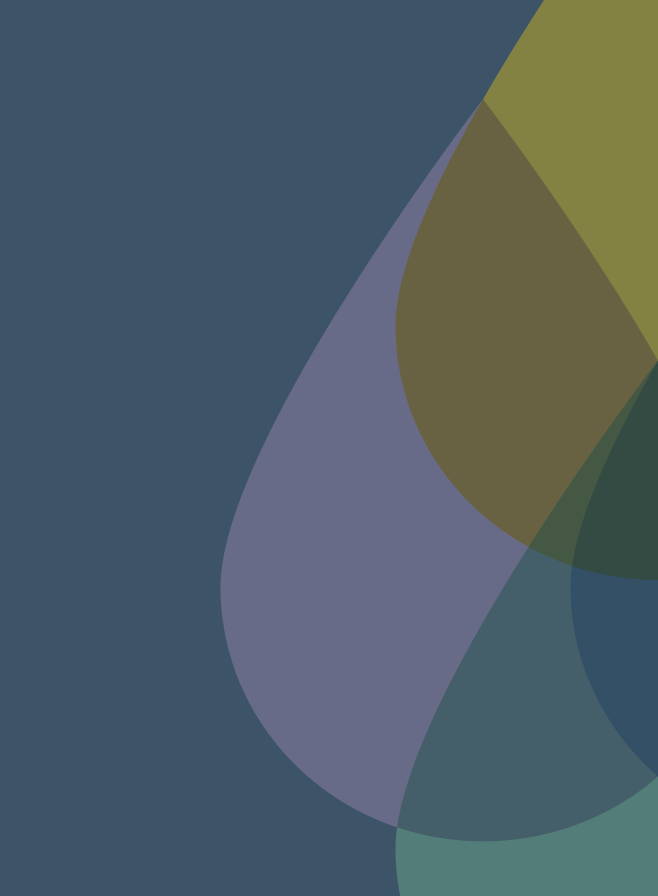
Give the GLSL for this background, as a Shadertoy shader.

```glsl
const vec3 SLATE = vec3(0.239, 0.329, 0.408);
const vec3 BLUE = vec3(0.42, 0.62, 0.89);
const vec3 YELLOW = vec3(1.0, 0.832, 0.0);
const vec3 VIOLET = vec3(0.71, 0.585, 0.742);
const vec3 TEAL = vec3(0.467, 0.776, 0.58);

const float INK_OPACITY = 0.36;
const float HALF_WIDTH = 0.293;            // drop half width, in canvas heights
const vec2 SPACING = vec2(0.1953, 0.2917); // tip offsets from the cluster centre
const float CENTRE_HEIGHT = 0.8893;

// Drop proportions, in half widths
const float SHOULDER = 1.858;  // depth of the widest point below the tip
const float HANDLE = 1.302;    // depth of the flank curve's control point
const float BOWL_DEPTH = 0.969;

// Curve parameter at a given depth on the cubic flank, by Newton steps
float flankParameter(float depth, float a, float b) {
    float t = sqrt(depth / a);
    for (int i = 0; i < 5; i++) {
        float error = t * t * (a - b * t) - depth;
        t -= error / (t * (2.0 * a - 3.0 * b * t));
    }
    return t;
}

// Approximate signed distance to a drop with its tip at the origin
float dropDistance(vec2 p) {
    float depth = -p.y;
    if (depth < 0.0) return length(p);
    if (depth > SHOULDER) {
        vec2 q = vec2(p.x, depth - SHOULDER);
        return length(q / vec2(1.0, BOWL_DEPTH)) - 1.0;
    }
    float a = 3.0 * HANDLE;
    float b = a - SHOULDER;
    float t = flankParameter(max(depth, 1e-5), a, b);
    float width = t * t * (3.0 - 2.0 * t);
    float slope = 6.0 * (1.0 - t) / (2.0 * a - 3.0 * b * t);
    return (abs(p.x) - width) / sqrt(1.0 + slope * slope);
}

float coverage(float dist, float pixel) {
    return clamp(0.5 - dist / pixel, 0.0, 1.0);
}

void mainImage(out vec4 fragColor, in vec2 fragCoord) {
    // Cluster centre sits on the right edge
    vec2 p = fragCoord / iResolution.y;
    p -= vec2(iResolution.x / iResolution.y, CENTRE_HEIGHT);
    float pixel = 1.0 / (iResolution.y * HALF_WIDTH);

    // Four drops around the centre, their inks multiplied together
    vec3 inks[4] = vec3[4](BLUE, YELLOW, VIOLET, TEAL);
    vec3 ink = vec3(1.0);
    float covered = 0.0;
    for (int i = 0; i < 4; i++) {
        float angle = float(i) * 1.570796;
        vec2 tip = SPACING * vec2(cos(angle), sin(angle));
        float mask = coverage(dropDistance((p - tip) / HALF_WIDTH), pixel);
        ink *= mix(vec3(1.0), inks[i], mask);
        covered = max(covered, mask);
    }

    // Translucent ink over the flat ground; edges fade without a white fringe
    vec3 unmixed = (ink - (1.0 - covered)) / max(covered, 0.001);
    vec3 printed = mix(SLATE, max(unmixed, 0.0), INK_OPACITY);
    fragColor = vec4(mix(SLATE, printed, covered), 1.0);
}
```
